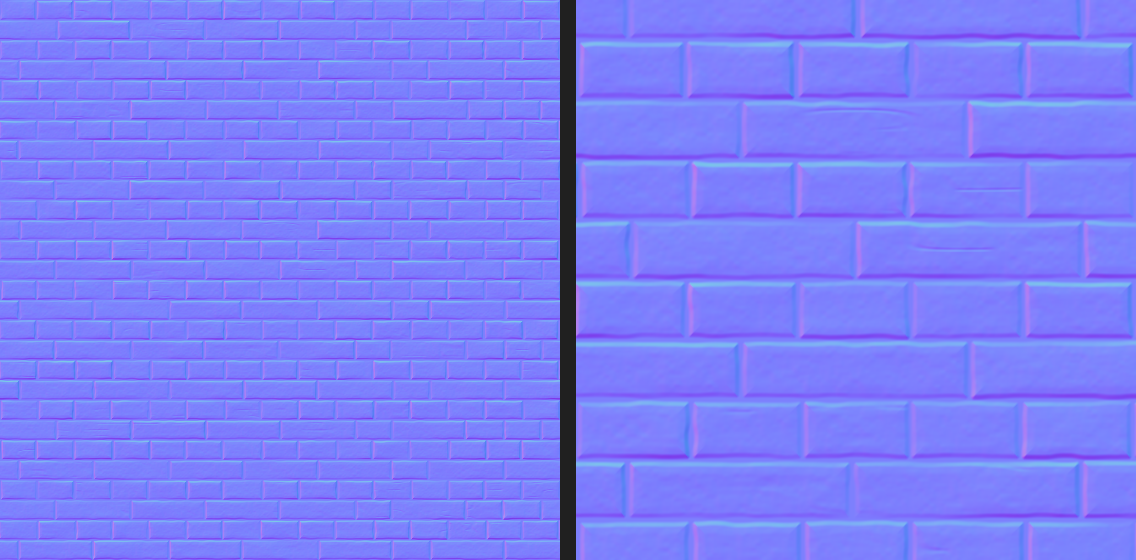
Left: the whole. Right: its middle third, enlarged.
This texture map is drawn by a WebGL 2 fragment shader. Its source:

```glsl
#version 300 es
precision highp float;
// Tiling normal map of a brick wall: header courses alternate with mixed stretcher courses.

uniform vec2 u_resolution;
out vec4 outColor;

const float COURSES = 28.0;         // rows up the tile
const float HALF_HEADERS = 30.0;    // half header widths across the tile
const float JOINT_GAP = 0.0001;     // inset of each brick from its cell
const float BEVEL = 0.0036;         // width of the steep brick edge
const float SHOULDER = 0.0085;      // width of the soft rounding behind it
const float SHOULDER_SHARE = 0.34;
const float CORNER = 0.0022;        // corner radius
const float BRICK_HEIGHT = 0.00125; // relief of brick above mortar
const float HEIGHT_VARIATION = 0.6;
const float JOINT_DRIFT = 0.0055;   // sideways drift of the vertical joints
const float EDGE_WOBBLE = 0.0014;   // unevenness of the brick outline
const float SIZE_VARIATION = 0.0007;
const float GRAIN = 0.00017;
const float SWELL = 0.00045;        // broad unevenness of the faces
const float SCRATCH_DEPTH = 0.00026;
const float WORN_SHARE = 0.25;      // share of bricks with scratches
const float TILT = 0.045;
const vec2 SLOPE_GAIN = vec2(0.8, 1.0);
const float SHADOW_SIDE = 0.75;     // strength of red below neutral
const float SAMPLE_STEP = 0.0007;
const vec3 FLAT_COLOR = vec3(0.490, 0.502, 0.992);

float hash(vec2 p) {
    vec3 q = fract(vec3(p.xyx) * vec3(0.1031, 0.1030, 0.0973));
    q += dot(q, q.yzx + 33.33);
    return fract((q.x + q.y) * q.z);
}

// Value noise that wraps after a whole number of cells.
float noise(vec2 p, vec2 period) {
    vec2 cell = floor(p);
    vec2 f = fract(p);
    f = f * f * f * (f * (f * 6.0 - 15.0) + 10.0);
    vec2 a = mod(cell, period);
    vec2 b = mod(cell + 1.0, period);
    return mix(mix(hash(a), hash(vec2(b.x, a.y)), f.x),
               mix(hash(vec2(a.x, b.y)), hash(b), f.x), f.y);
}

float tileNoise(vec2 uv, vec2 cells) {
    return noise(uv * cells, cells);
}

// Start and width of the brick at x, in half headers.
vec2 brickSpan(float x, float course) {
    float kind = mod(course, 4.0);
    if (mod(kind, 2.0) > 0.5) return vec2(floor(x / 2.0) * 2.0, 2.0);
    bool plainCourse = kind < 1.0;
    float first = plainCourse ? 1.0 : 3.0;
    float split = plainCourse ? 20.0 : 16.0;
    float local = mod(x - first, HALF_HEADERS);
    bool header = local >= split && local < split + 2.0;
    if (!plainCourse) header = header || (local >= 22.0 && local < 26.0);
    float width = header ? 2.0 : 4.0;
    float phase = local >= split ? 2.0 : 0.0;
    float start = floor((local - phase) / width) * width + phase;
    return vec2(x - local + start, width);
}

float wallHeight(vec2 uv) {
    // Brick layout
    float course = floor(uv.y * COURSES);
    float wrapped = mod(course, COURSES);
    vec2 driftGrid = vec2(HALF_HEADERS, COURSES);
    float drift = noise(vec2(uv.x * HALF_HEADERS, wrapped), driftGrid) - 0.5;
    float x = (uv.x + drift * JOINT_DRIFT) * HALF_HEADERS;
    vec2 span = brickSpan(x, wrapped);
    vec2 id = vec2(mod(floor(span.x + 0.5), HALF_HEADERS), wrapped);
    vec2 halfSize = 0.5 * vec2(span.y / HALF_HEADERS, 1.0 / COURSES);
    vec2 local = vec2((x - span.x) / HALF_HEADERS, uv.y - course / COURSES) - halfSize;

    // Uneven rounded outline with a steep edge and a soft shoulder
    vec2 vary = vec2(hash(id + 7.0), hash(id + 41.0));
    vec2 q = abs(local) - halfSize + JOINT_GAP + SIZE_VARIATION * vary + CORNER;
    float dist = length(max(q, 0.0)) + min(max(q.x, q.y), 0.0) - CORNER;
    dist += EDGE_WOBBLE * (tileNoise(uv, vec2(72.0, 96.0)) - 0.4);
    float body = mix(smoothstep(0.0, BEVEL, -dist), smoothstep(0.0, SHOULDER, -dist), SHOULDER_SHARE);

    // Face: grain, swell, tilt and faint scratches on worn bricks
    float grain = tileNoise(uv, vec2(150.0, 190.0)) + 0.5 * tileNoise(uv, vec2(310.0, 340.0));
    float swell = tileNoise(uv, vec2(38.0, 54.0)) - 0.5;
    float contour = abs(tileNoise(uv, vec2(16.0, 84.0)) - 0.5);
    float patches = smoothstep(0.4, 0.8, tileNoise(uv, vec2(44.0, 56.0)));
    float worn = step(1.0 - WORN_SHARE, hash(id + 83.0));
    float scratch = worn * patches * (1.0 - smoothstep(0.0, 0.14, contour));
    float face = BRICK_HEIGHT * (1.0 + HEIGHT_VARIATION * (hash(id + 19.0) - 0.5));
    face += GRAIN * (grain - 0.75) + SWELL * swell - SCRATCH_DEPTH * scratch;
    face += TILT * dot(clamp(local, -0.02, 0.02), vary - 0.5);
    return body * face;
}

void main() {
    vec2 uv = gl_FragCoord.xy / u_resolution;
    float e = max(SAMPLE_STEP, 0.4 / min(u_resolution.x, u_resolution.y));

    // Slope by central differences; red rises on left edges, green on top edges
    float dx = wallHeight(uv + vec2(e, 0.0)) - wallHeight(uv - vec2(e, 0.0));
    float dy = wallHeight(uv + vec2(0.0, e)) - wallHeight(uv - vec2(0.0, e));
    vec3 normal = normalize(vec3(SLOPE_GAIN * vec2(dx, -dy) / (2.0 * e), 1.0));
    if (normal.x < 0.0) normal.x *= SHADOW_SIDE;

    vec3 color = FLAT_COLOR + 0.5 * (normal - vec3(0.0, 0.0, 1.0));
    outColor = vec4(clamp(color, 0.0, 1.0), 1.0);
}
```
